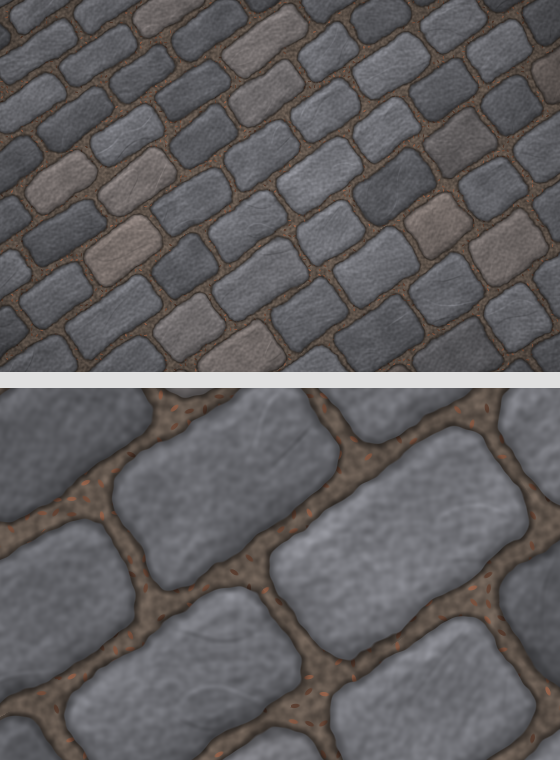
Top, the full canvas; bottom, a detail of the centre.
Reproduce this texture procedurally as a WebGL 1 fragment shader.

```glsl
precision highp float;
uniform vec2 u_resolution;

#define TILT 0.602
#define VANISH vec2(5.37, 2.43)
#define SHRINK vec2(0.048, 0.0555)
#define JOINT 0.0095
#define CORNER 0.027
#define WOBBLE 0.007
#define SLATE_DARK vec3(0.28, 0.283, 0.298)
#define SLATE_LIGHT vec3(0.45, 0.453, 0.475)
#define WARM_STONE vec3(0.43, 0.39, 0.37)
#define SOIL vec3(0.36, 0.317, 0.284)
#define RUST vec3(0.47, 0.29, 0.21)

struct Stone {
  vec2 id;
  vec2 local;
  float dist;
};

float hash(vec2 p) {
  vec3 q = fract(p.xyx * 0.1031);
  q += dot(q, q.yzx + 33.33);
  return fract((q.x + q.y) * q.z);
}

vec2 rotate(vec2 p, float a) {
  float c = cos(a), s = sin(a);
  return vec2(c * p.x + s * p.y, c * p.y - s * p.x);
}

float corner(vec2 cell, vec2 offset) {
  float a = 6.2832 * hash(cell);
  return dot(vec2(cos(a), sin(a)), offset);
}

// Gradient noise, roughly -1 to 1
float noise(vec2 p) {
  vec2 i = floor(p), f = p - i, e = vec2(1.0, 0.0);
  vec2 u = f * f * f * (f * (f * 6.0 - 15.0) + 10.0);
  float low = mix(corner(i, f), corner(i + e, f - e), u.x);
  float high = mix(corner(i + e.yx, f - e.yx), corner(i + 1.0, f - 1.0), u.x);
  return 1.4 * mix(low, high, u.y);
}

float fbm(vec2 p) {
  float sum = 0.0, amp = 0.5;
  for (int i = 0; i < 4; i++) {
    sum += amp * noise(p);
    p = rotate(p, 0.6) * 2.1 + 5.3;
    amp *= 0.55;
  }
  return sum;
}

float jointAt(float column, float row) {
  return column + 0.3 * (hash(vec2(column, row + 70.0)) - 0.5);
}

// Diagonal courses that shrink gently towards the far side
Stone findStone(vec2 p) {
  p += WOBBLE * vec2(noise(p * 8.0), noise(p * 8.0 + 31.7));
  vec2 depth = 1.0 - rotate(p, TILT) / VANISH;
  vec2 size = VANISH * SHRINK * depth;
  vec2 grid = -log(depth) / SHRINK + vec2(0.0, 0.86);
  float row = floor(grid.y);
  grid.x += 0.18 + 0.45 * mod(row, 2.0) + 0.3 * (hash(vec2(row, 9.0)) - 0.5);

  float col = floor(grid.x);
  if (grid.x < jointAt(col, row)) col -= 1.0;
  else if (grid.x >= jointAt(col + 1.0, row)) col += 1.0;
  float left = jointAt(col, row), right = jointAt(col + 1.0, row);

  Stone s;
  s.id = vec2(col, row);
  s.local = (grid - vec2(0.5 * (left + right), row + 0.5)) * size;
  vec2 halfSize = 0.5 * vec2(right - left, 1.0) * size - JOINT;
  float seed = hash(s.id + 3.0);

  // Each block is slightly turned, tapered and rough along its rim
  vec2 q = rotate(s.local, 0.1 * (seed - 0.5));
  q.y *= 1.0 + 1.2 * (hash(s.id + 11.0) - 0.5) * q.x;
  vec2 d = abs(q) - halfSize + CORNER;
  s.dist = length(max(d, 0.0)) + min(max(d.x, d.y), 0.0) - CORNER;
  s.dist += 0.005 * noise(q * 24.0 + 40.0 * seed) + 0.002 * noise(q * 75.0);
  return s;
}

// Rounded rim, split ledges and streaky grain
float relief(vec2 p) {
  Stone s = findStone(p);
  float seed = hash(s.id + 20.0);
  vec2 q = rotate(s.local, 1.2 * (seed - 0.5));
  float ledge = smoothstep(-0.06, 0.06, noise(q * vec2(9.0, 16.0) + 50.0 * seed) - 0.25);
  float grain = noise(q * vec2(16.0, 55.0) + 30.0 * seed) + 0.7 * noise(q * vec2(65.0, 110.0));
  float top = 1.0 + 0.3 * ledge * hash(s.id + 5.0) + 0.17 * grain;
  return top * smoothstep(-0.002, 0.022, -s.dist) + 0.12 * noise(p * 90.0);
}

// Leaf litter lying in the joints
float litter(vec2 p) {
  vec2 cell = floor(p * 75.0);
  float pick = hash(cell + 200.0);
  vec2 q = fract(p * 75.0) - 0.35 - 0.3 * vec2(pick, hash(cell + 90.0));
  q = rotate(q, 6.2832 * hash(cell + 45.0)) * vec2(1.0, 2.2);
  float amount = 0.42 + 0.4 * noise(p * 5.0 + 8.0);
  return step(pick, amount) * (1.0 - smoothstep(0.22, 0.4, length(q)));
}

void main() {
  vec2 p = gl_FragCoord.xy / u_resolution.y;
  float px = 1.0 / u_resolution.y;
  Stone s = findStone(p);
  float light = relief(p) - relief(p + vec2(-0.0015, 0.0035));

  // Stone faces
  float tone = 0.5 + 0.7 * (hash(s.id + 31.0) - 0.5) + 0.45 * fbm(s.local * 14.0 + 9.0 * s.id);
  vec3 face = mix(SLATE_DARK, SLATE_LIGHT, tone);
  float warmth = smoothstep(0.72, 0.95, hash(s.id + 57.0));
  face = mix(face, WARM_STONE * (0.75 + 0.45 * tone), 0.85 * warmth);
  face *= 1.0 + 0.09 * noise(p * 120.0);
  face *= mix(0.72, 1.0, smoothstep(0.0, 0.009, -s.dist));

  // Soil, darkest beside the stones
  vec3 ground = SOIL * (1.0 + 0.25 * fbm(p * 40.0) + 0.2 * noise(p * 130.0));
  vec3 leaf = RUST * (0.6 + 0.7 * hash(floor(p * 75.0)));
  ground = mix(ground, leaf, 0.75 * litter(p));
  ground *= mix(0.58, 1.0, smoothstep(0.0, 0.007, s.dist));

  vec3 color = mix(ground, face, 1.0 - smoothstep(-px, px, s.dist));
  color *= 1.0 + clamp(0.6 * light, -0.3, 0.3);

  // Dim corners
  vec2 fromCenter = gl_FragCoord.xy / u_resolution - 0.5;
  color *= 1.07 - 0.5 * dot(fromCenter, fromCenter);
  gl_FragColor = vec4(color, 1.0);
}
```
